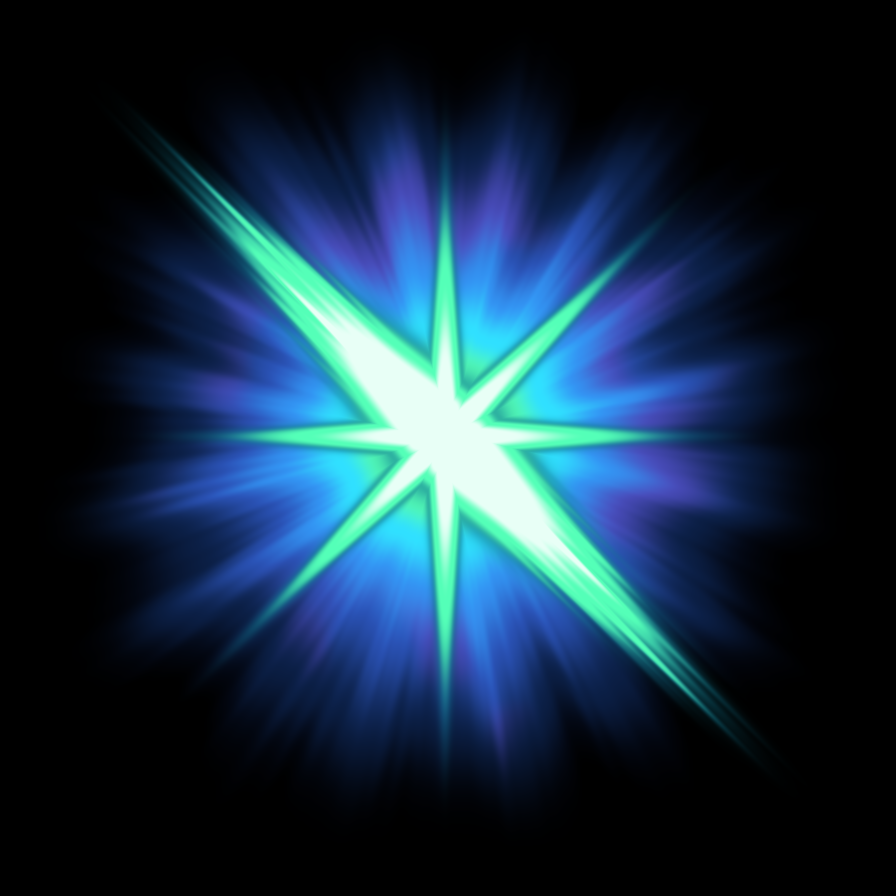
This background is drawn by a Shadertoy shader. Its source:

```glsl
// Draws an eight-pointed mint star burst with a cyan halo and blue streaming rays on black.

const vec2  CENTER      = vec2(0.497, 0.513);
const float HALO_RADIUS = 0.47;
const float RAY_COUNT   = 16.0;
const float RAY_PHASE   = 0.19;    // angle of the first ray, radians
const float RAY_DEPTH   = 0.62;    // how far rays stretch the halo
const float THIN_WIDTH  = 0.018;
const float BEAM_WIDTH  = 0.043;
const float CORE_RADIUS = 0.052;

// Spike lengths, counter-clockwise from the right
const float REACH[8] = float[8](0.41, 0.47, 0.45, 0.61, 0.40, 0.46, 0.48, 0.62);

const vec3 NIGHT  = vec3(0.008, 0.022, 0.060);
const vec3 NAVY   = vec3(0.045, 0.125, 0.280);
const vec3 INDIGO = vec3(0.170, 0.330, 0.730);
const vec3 VIOLET = vec3(0.290, 0.300, 0.740);
const vec3 SKY    = vec3(0.200, 0.590, 0.960);
const vec3 CYAN   = vec3(0.190, 0.880, 1.000);
const vec3 MINT   = vec3(0.330, 1.000, 0.720);
const vec3 TEAL   = vec3(0.060, 0.460, 0.560);
const vec3 WHITE  = vec3(0.910, 1.000, 0.965);

float hash(vec2 p) {
    vec3 q = fract(vec3(p.xyx) * 0.1031);
    q += dot(q, q.yzx + 33.33);
    return fract((q.x + q.y) * q.z);
}

float noise(vec2 p) {
    vec2 cell = floor(p), f = fract(p);
    f = f * f * (3.0 - 2.0 * f);
    float low  = mix(hash(cell), hash(cell + vec2(1, 0)), f.x);
    float high = mix(hash(cell + vec2(0, 1)), hash(cell + vec2(1, 1)), f.x);
    return mix(low, high, f.y);
}

// Radial streaks: a regular fan broken up by noise around the circle
float rays(vec2 p, float r) {
    vec2 dir = p / max(r, 1e-4);
    float fan    = 0.5 + 0.5 * cos(RAY_COUNT * (atan(p.y, p.x) - RAY_PHASE));
    float broad  = noise(dir * 4.5 + 40.0 + r * 2.0);
    float narrow = noise(dir * 13.0 + 80.0 - r * 3.0);
    float fine   = noise(dir * 32.0 + 120.0 + r * 4.0);
    return 0.30 * fan + 0.27 * broad + 0.28 * narrow + 0.15 * fine;
}

vec3 haloColor(float energy, float tint) {
    vec3 c = mix(vec3(0.0), NIGHT, smoothstep(0.0, 0.14, energy));
    c = mix(c, NAVY, smoothstep(0.10, 0.34, energy));
    c = mix(c, mix(INDIGO, VIOLET, tint), smoothstep(0.30, 0.55, energy));
    c = mix(c, SKY,  smoothstep(0.50, 0.67, energy));
    c = mix(c, CYAN, smoothstep(0.64, 0.75, energy));
    return mix(c, MINT, smoothstep(0.75, 0.83, energy));
}

// Heat of one tapered spike pointing along dir
float spike(vec2 p, vec2 dir, float reach, bool isBeam) {
    float along  = dot(p, dir);
    float across = dot(p, vec2(-dir.y, dir.x));
    float u = clamp(along / reach, 0.0, 1.0);
    float width = (isBeam ? BEAM_WIDTH : THIN_WIDTH) * (1.0 - 0.76 * u);
    float profile = exp(-across * across / (width * width));
    float heat = (isBeam ? 2.1 : 1.6) * (1.0 - u) * (1.0 - u) * profile;
    if (isBeam) {
        float streak = noise(vec2(across * 190.0 + 50.0, along * 5.0 + 20.0));
        heat *= mix(1.0, 0.45 + 1.1 * streak, smoothstep(0.08, 0.45, u));
    }
    return heat * smoothstep(-0.02, 0.02, along);
}

vec3 starColor(float heat) {
    vec3 c = mix(TEAL, MINT, smoothstep(0.15, 0.55, heat));
    return mix(c, WHITE, smoothstep(0.60, 1.05, heat));
}

void mainImage(out vec4 fragColor, in vec2 fragCoord) {
    float size = min(iResolution.x, iResolution.y);
    vec2 p = (fragCoord - 0.5 * iResolution.xy) / size + 0.5 - CENTER;
    float r = length(p);

    // Halo, stretched outward along each ray
    float stretch = RAY_DEPTH * (rays(p, r) - 0.5) * smoothstep(0.07, 0.24, r);
    float energy = 1.0 - r * (1.0 - stretch) / HALO_RADIUS;
    float tint = smoothstep(0.4, 0.8, noise(p * 12.0 + 30.0));
    vec3 color = haloColor(energy, tint);

    // Rounded-square fade to black
    vec2 p2 = p * p;
    float rim = sqrt(length(p2));
    color *= 1.0 - smoothstep(0.30, 0.47, rim);

    // Eight spikes and the hot core
    float heat = 1.15 * exp(-r * r / (CORE_RADIUS * CORE_RADIUS));
    for (int k = 0; k < 8; k++) {
        float angle = float(k) * 0.785398;
        bool isBeam = k % 4 == 3;
        heat = max(heat, spike(p, vec2(cos(angle), sin(angle)), REACH[k], isBeam));
    }
    color = mix(color, starColor(heat), smoothstep(0.0, 0.42, heat));

    fragColor = vec4(color, 1.0);
}
```
